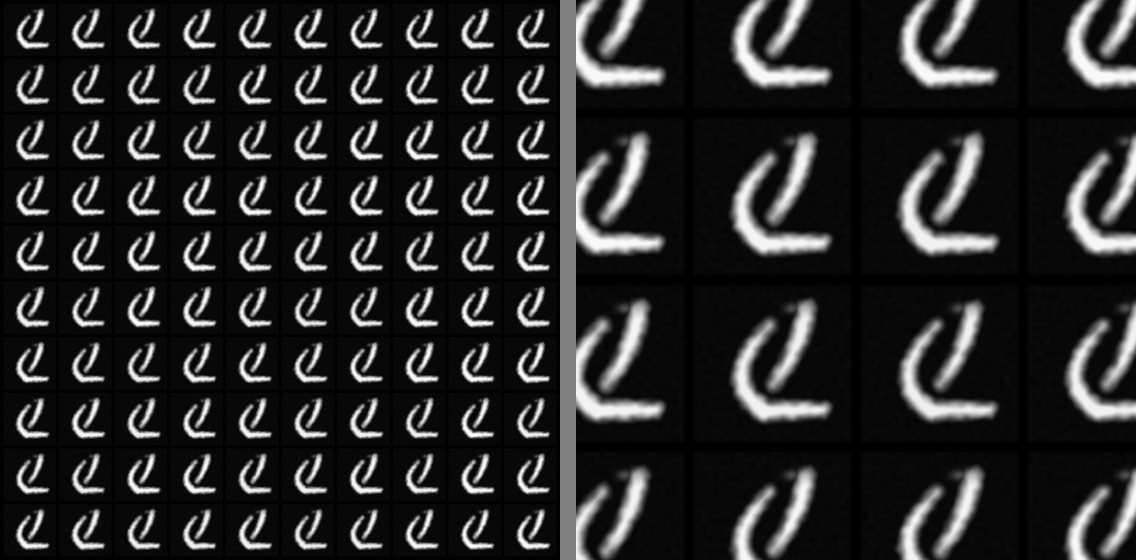
Left, the full canvas; right, a detail of the centre.
Give the GLSL for this pattern, as a WebGL 1 fragment shader.

```glsl
precision highp float;
// Ten by ten dark tiles, each holding the same soft white two-stroke mark.
// The strokes are tapered Bezier distance fields, roughened by gradient noise;
// small hashed changes in weight and brightness set the tiles apart.

uniform vec2 u_resolution;

vec2 hash2(vec2 p) {
  vec2 q = vec2(dot(p, vec2(127.1, 311.7)), dot(p, vec2(269.5, 183.3)));
  return fract(sin(q) * 43758.55);
}

float gradientNoise(vec2 p) {
  vec2 i = floor(p), f = fract(p);
  vec2 u = f * f * (3.0 - 2.0 * f);
  vec2 e = vec2(0.0, 1.0);
  float a = dot(hash2(i) * 2.0 - 1.0, f);
  float b = dot(hash2(i + e.yx) * 2.0 - 1.0, f - e.yx);
  float c = dot(hash2(i + e.xy) * 2.0 - 1.0, f - e.xy);
  float d = dot(hash2(i + e.yy) * 2.0 - 1.0, f - e.yy);
  return mix(mix(a, b, u.x), mix(c, d, u.x), u.y);
}

// Depth inside a straight stroke whose radius runs from r.x to r.y
float taperedLine(vec2 p, vec2 a, vec2 b, vec2 r) {
  vec2 ab = b - a;
  float t = clamp(dot(p - a, ab) / dot(ab, ab), 0.0, 1.0);
  return mix(r.x, r.y, t) - length(p - a - ab * t);
}

// Depth inside a quadratic Bezier stroke, built from short lines
float taperedCurve(vec2 p, vec2 a, vec2 b, vec2 c, vec2 r) {
  float depth = -1.0;
  vec2 start = a;
  for (int i = 1; i <= 10; i++) {
    float t = float(i) / 10.0;
    vec2 end = mix(mix(a, b, t), mix(b, c, t), t);
    vec2 radii = mix(vec2(r.x), vec2(r.y), vec2(t - 0.1, t));
    depth = max(depth, taperedLine(p, start, end, radii));
    start = end;
  }
  return depth;
}

// Brightness of the mark; p has its origin at the tile's upper left
float mark(vec2 p, vec2 seed) {
  float rough = 0.016 * gradientNoise(p * 17.0)
              + 0.012 * gradientNoise(p * 13.0 + seed * 60.0);
  float weight = rough + 0.006 * (seed.x - 0.5);

  // Left bow running into the foot
  float bow = taperedCurve(p, vec2(0.485, 0.27), vec2(0.16, 0.595),
                           vec2(0.45, 0.783), vec2(0.030, 0.056));
  float foot = taperedLine(p, vec2(0.45, 0.783), vec2(0.80, 0.778), vec2(0.052, 0.035));
  float hook = smoothstep(-0.04, 0.04, max(bow, foot) + weight);
  hook *= 0.72 + 0.28 * smoothstep(0.24, 0.42, p.y);

  // Slanted stroke, fading at both ends
  float slant = taperedCurve(p, vec2(0.70, 0.18), vec2(0.665, 0.42),
                             vec2(0.505, 0.625), vec2(0.050, 0.034));
  float bar = smoothstep(-0.04, 0.04, slant + weight);
  bar *= 0.65 + 0.35 * smoothstep(0.13, 0.25, p.y);
  bar *= 1.0 - 0.35 * smoothstep(0.50, 0.66, p.y);

  // Faint smudge beside the top of the slanted stroke
  vec2 s = (p - vec2(0.615, 0.17)) / vec2(0.045, 0.03);
  float smudge = 0.3 * exp(-dot(s, s));
  return max(max(hook, bar), smudge) * (0.95 + 0.05 * seed.y);
}

void main() {
  vec2 uv = gl_FragCoord.xy / u_resolution;
  uv.y = 1.0 - uv.y;

  // Thirty units per tile, with a two-unit gap centred on each tile border
  vec2 grid = (uv * 302.0 - 1.0) / 30.0;
  vec2 tile = floor(grid);
  vec2 p = fract(grid);
  vec2 seed = hash2(tile + 3.0);

  // Dark tile ground with fine grain, black gaps between
  vec2 border = min(p, 1.0 - p);
  float inside = smoothstep(0.018, 0.042, min(border.x, border.y));
  float grain = gradientNoise(p * 28.0) + 0.7 * gradientNoise(p * 22.0 + seed * 50.0);
  float ground = inside * (0.03 + 0.022 * grain);

  float ink = mark(p, seed) * inside;
  gl_FragColor = vec4(vec3(mix(ground, 0.98, ink)), 1.0);
}
```
